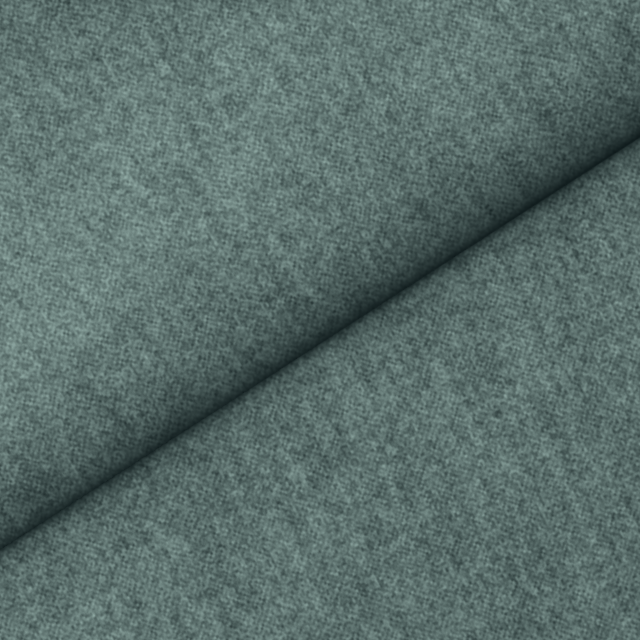
Give the GLSL for this texture, as a Shadertoy shader.

```glsl
// Folded sage-green woven fabric with a dark diagonal crease
float hash(vec2 p) {
    vec3 q = fract(vec3(p.xyx) * 0.1031);
    q += dot(q, q.yzx + 33.33);
    return fract((q.x + q.y) * q.z);
}

float noise(vec2 p) {
    vec2 cell = floor(p), f = fract(p);
    f = f * f * (3.0 - 2.0 * f);
    return mix(mix(hash(cell), hash(cell + vec2(1, 0)), f.x),
               mix(hash(cell + vec2(0, 1)), hash(cell + vec2(1, 1)), f.x), f.y);
}

// Zero-centred layered noise
float fbm(vec2 p) {
    float sum = 0.0, gain = 0.5;
    for (int i = 0; i < 4; i++) {
        sum += gain * (noise(p) - 0.5);
        p = p * 2.03 + 17.3;
        gain *= 0.55;
    }
    return sum;
}

// Light falling over the upper roll and the flat lower layer
float foldShade(float d, vec2 uv) {
    float above = max(d, 0.0), under = max(-d, 0.0);
    float roll = 0.52 - 0.285 * exp(-above / 0.105)
               - 0.10 * exp(-above / 0.012)
               - 0.11 * smoothstep(0.28, 0.75, d) - 0.06 * (uv.x - 0.3);
    float flatLayer = 0.452 - 0.13 * exp(-under / 0.05)
                    - 0.17 * exp(-under / 0.009)
                    - 0.045 * smoothstep(0.2, 0.6, under);
    return mix(flatLayer, roll, smoothstep(-0.002, 0.002, d));
}

// Plain weave: alternating raised warp and weft crossings
float weave(vec2 p) {
    vec2 t = p * 185.0;
    t += 0.9 * vec2(noise(t * 0.13), noise(t * 0.13 + 41.0));
    vec2 wave = cos(3.14159 * t);
    return wave.x * wave.y;
}

// Uneven dye: soft patches, crossed slubs and fine grain
float clothVariation(vec2 p) {
    float patches = fbm(p * 9.0);
    float warp = fbm(p * vec2(85.0, 13.0) + 5.0);
    float weft = fbm(p * vec2(13.0, 90.0) + 60.0);
    float mottling = fbm(p * 110.0 + 23.0);
    float grain = noise(p * vec2(265.0, 235.0)) - 0.5;
    return 0.05 * patches + 0.11 * warp + 0.07 * weft
         + 0.125 * mottling + 0.15 * grain;
}

void mainImage(out vec4 fragColor, in vec2 fragCoord) {
    vec2 uv = fragCoord / iResolution.xy;

    // Axes along and across the crease
    vec2 along = normalize(vec2(1.0, 0.645));
    vec2 fromCrease = uv - vec2(0.0, 0.141);
    float d = dot(fromCrease, vec2(-along.y, along.x));
    vec2 cloth = vec2(dot(fromCrease, along), d) + 2.0;

    // The lower layer is a separate, slightly turned piece of cloth
    if (d < 0.0) cloth = mat2(0.996, 0.087, -0.087, 0.996) * cloth + 3.7;

    float shade = foldShade(d, uv);
    float detail = clothVariation(cloth) + 0.037 * weave(cloth);
    float tone = shade + detail * smoothstep(0.05, 0.45, shade) * 1.15;

    // Muted green, cooler in the shadows
    vec3 color = vec3(tone * 0.9 - 0.035, tone, tone * 0.95 + 0.01);
    fragColor = vec4(clamp(color, 0.0, 1.0), 1.0);
}
```
